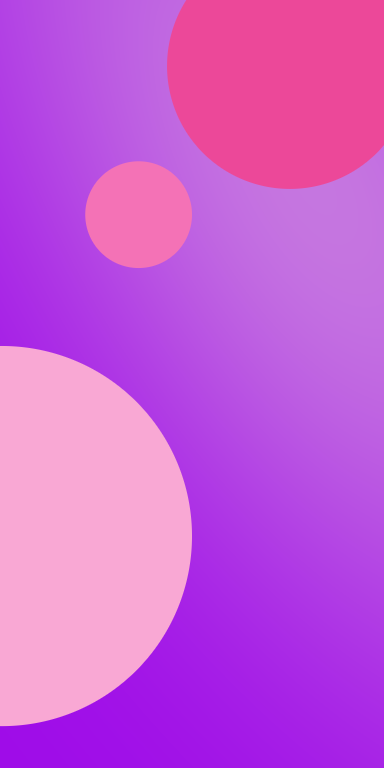
Write a Shadertoy shader that draws this background.

```glsl
// Three flat pink discs over a violet backdrop with a soft diagonal glow.

// Lengths are in canvas widths, origin at the lower left.
const vec3 VIOLET = vec3(0.62, 0.04, 0.91);
const vec3 ORCHID = vec3(0.77, 0.45, 0.88);
const vec3 HOT_PINK = vec3(0.925, 0.282, 0.600);
const vec3 ROSE = vec3(0.957, 0.447, 0.714);
const vec3 PALE_PINK = vec3(0.976, 0.659, 0.831);

const vec2 GLOW_CENTER = vec2(0.816, 1.526);
const vec2 GLOW_AXIS = vec2(0.5, -0.866);   // direction of the long axis
const vec2 GLOW_SPREAD = vec2(1.60, 0.745); // along and across the axis
const float GLOW_STRENGTH = 1.03;

// Discs: center x, center y, radius
const vec3 TOP_DISC = vec3(0.755, 1.828, 0.320);
const vec3 SMALL_DISC = vec3(0.361, 1.441, 0.139);
const vec3 LARGE_DISC = vec3(0.005, 0.604, 0.495);

// Elliptical Gaussian falloff around the glow center
float glow(vec2 p) {
    vec2 d = p - GLOW_CENTER;
    vec2 across = vec2(-GLOW_AXIS.y, GLOW_AXIS.x);
    vec2 q = vec2(dot(d, GLOW_AXIS), dot(d, across)) / GLOW_SPREAD;
    return GLOW_STRENGTH * exp(-dot(q, q));
}

// Antialiased disc coverage
float discMask(vec2 p, vec3 disc, float pixel) {
    float dist = length(p - disc.xy) - disc.z;
    return clamp(0.5 - dist / pixel, 0.0, 1.0);
}

void mainImage(out vec4 fragColor, in vec2 fragCoord) {
    float pixel = 1.0 / iResolution.x;
    vec2 p = fragCoord * pixel;

    // Backdrop
    vec3 color = mix(VIOLET, ORCHID, glow(p));

    // Discs
    color = mix(color, HOT_PINK, discMask(p, TOP_DISC, pixel));
    color = mix(color, ROSE, discMask(p, SMALL_DISC, pixel));
    color = mix(color, PALE_PINK, discMask(p, LARGE_DISC, pixel));

    fragColor = vec4(color, 1.0);
}
```
